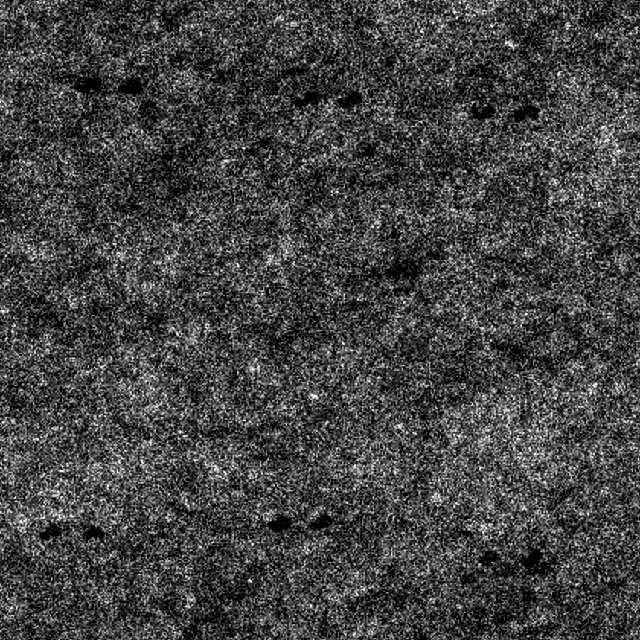
A Shadertoy shader for this texture:

```glsl
const float GRAIN_FREQ = 420.0;
const float SPECKLE_FREQ = 105.0;
const vec2 CLUMP_FREQ = vec2(38.0, 56.0);
const vec2 DASH_FREQ = vec2(34.0, 72.0);
const vec2 STREAK_FREQ = vec2(4.0, 9.0);
const float STREAK_ANGLE = 0.38;

const float GRAIN_GAIN = 0.90;
const float SPECKLE_GAIN = 0.24;
const float CLUMP_GAIN = 0.23;
const float STREAK_GAIN = 0.20;
const float DASH_DEPTH = 0.9;
const float PIT_DEPTH = 2.4;
const float FLECK_GAIN = 1.3;

const float MID_GRAY = 0.24;
const float CONTRAST = 0.175;
const float HIGHLIGHT_BEND = 0.025;

// Integer hash, two values in 0..1
vec2 hash2(vec2 cell, float seed) {
    uvec3 v = uvec3(ivec3(cell, seed)) * 1664525u + 1013904223u;
    v.x += v.y * v.z; v.y += v.z * v.x; v.z += v.x * v.y;
    v ^= v >> 16u;
    v.x += v.y * v.z; v.y += v.z * v.x;
    return vec2(v.xy >> 8u) / 16777216.0;
}

// Bell-shaped random value with zero mean and unit variance
float bell(vec2 cell, float seed) {
    vec2 h = hash2(cell, seed);
    return (h.x + h.y - 1.0) * 2.45;
}

// Value noise rescaled to unit variance everywhere
float noise(vec2 p, float seed) {
    vec2 i = floor(p), f = fract(p);
    vec2 b = f * f * (3.0 - 2.0 * f), a = 1.0 - b;
    float low = a.x * bell(i, seed) + b.x * bell(i + vec2(1, 0), seed);
    float high = a.x * bell(i + vec2(0, 1), seed) + b.x * bell(i + vec2(1, 1), seed);
    vec2 power = a * a + b * b;
    return (a.y * low + b.y * high) * inversesqrt(power.x * power.y);
}

mat2 rotation(float angle) {
    float c = cos(angle), s = sin(angle);
    return mat2(c, -s, s, c);
}

// Soft ellipse, one inside and zero outside
float blob(vec2 p, vec2 radius, float wobble) {
    return 1.0 - smoothstep(0.65, 1.25, length(p / radius) + wobble);
}

// Sparse pairs of ragged dark hollows
float pits(vec2 uv, float wobble) {
    const float CELLS = 3.0;
    vec2 cell = floor(uv * CELLS);
    vec2 center = (cell + 0.3 + 0.4 * hash2(cell, 11.0)) / CELLS;
    float present = step(0.5, hash2(cell, 12.0).x);
    vec2 p = uv - center;
    float mask = 0.0;
    for (float side = -1.0; side <= 1.0; side += 2.0) {
        vec2 q = p - vec2(0.033 * side, 0.0);
        mask = max(mask, blob(q - vec2(0.006, 0.003), vec2(0.012, 0.010), wobble));
        mask = max(mask, blob(q + vec2(0.008, 0.003), vec2(0.011, 0.007), wobble));
    }
    return mask * present;
}

// Sparse small pale flecks
float flecks(vec2 uv, float wobble) {
    const float CELLS = 7.0;
    vec2 cell = floor(uv * CELLS);
    vec2 center = (cell + 0.2 + 0.6 * hash2(cell, 21.0)) / CELLS;
    vec2 pick = hash2(cell, 22.0);
    float radius = mix(0.004, 0.012, pick.y * pick.y);
    return blob(uv - center, vec2(radius, 0.75 * radius), wobble) * step(0.7, pick.x);
}

void mainImage(out vec4 fragColor, in vec2 fragCoord) {
    vec2 uv = fragCoord / iResolution.y;
    vec2 slanted = rotation(STREAK_ANGLE) * uv + 2.0;

    // Fine grain over speckle, clumps and broad slanted streaks
    float clump = noise(uv * CLUMP_FREQ, 3.0);
    float streak = 0.8 * noise(slanted * STREAK_FREQ, 4.0)
                 + 0.6 * noise(slanted * STREAK_FREQ * 2.6, 5.0);
    float tone = GRAIN_GAIN * noise(uv * GRAIN_FREQ, 1.0)
               + SPECKLE_GAIN * noise(uv * SPECKLE_FREQ, 2.0)
               + CLUMP_GAIN * clump + STREAK_GAIN * streak;

    // Short dark dashes, denser in the dark streaks
    float dash = noise((rotation(0.15) * uv + 1.0) * DASH_FREQ, 6.0) - 0.3 * streak;
    tone -= DASH_DEPTH * smoothstep(1.1, 2.3, dash);

    // Deep pits and pale flecks
    float wobble = 0.18 * noise(uv * SPECKLE_FREQ, 7.0);
    tone -= PIT_DEPTH * pits(uv, wobble);
    tone += FLECK_GAIN * flecks(uv, wobble);

    // Tone curve with lifted highlights
    tone = max(tone, -3.0);
    float gray = MID_GRAY + CONTRAST * tone + HIGHLIGHT_BEND * tone * tone;
    fragColor = vec4(vec3(clamp(gray, 0.0, 1.0)), 1.0);
}
```
